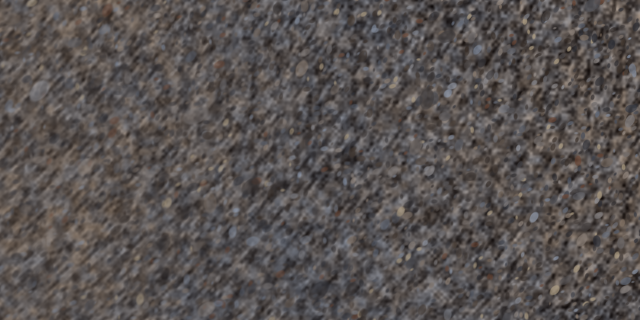
Reproduce this texture procedurally as a Shadertoy shader.

```glsl
// Worn asphalt: fine grey grit smeared along a rising diagonal, with scattered
// dark, pale, rusty and bluish stones. Stretched value noise makes the grit,
// jittered cells place the stones; the surface gets crisper toward the right.

const float SMEAR_ANGLE = 0.86;
const float BASE_TONE = 0.338;
const vec3 GREY_CAST = vec3(0.014, -0.006, -0.009);
const vec3 WARM_SHIFT = vec3(0.10, 0.0, -0.12);
const vec3 RUST = vec3(0.40, 0.27, 0.21);
const vec3 CREAM = vec3(0.66, 0.60, 0.50);

float hash(vec2 p) {
    return fract(sin(dot(p, vec2(127.1, 311.7))) * 43758.5453);
}

float noise(vec2 p) {
    vec2 cell = floor(p);
    vec2 f = fract(p);
    f = f * f * (3.0 - 2.0 * f);
    float low = mix(hash(cell), hash(cell + vec2(1, 0)), f.x);
    float high = mix(hash(cell + vec2(0, 1)), hash(cell + vec2(1, 1)), f.x);
    return mix(low, high, f.y);
}

// Noise centred on zero
float signedNoise(vec2 p) {
    return noise(p) - 0.5;
}

// Coordinates whose x axis points along the given angle
vec2 turn(vec2 p, float angle) {
    float c = cos(angle), s = sin(angle);
    return vec2(c * p.x + s * p.y, c * p.y - s * p.x);
}

// Grey tone with a warm (positive) or cool (negative) shift
vec3 tinted(float tone, float warmth) {
    return tone * (1.0 + WARM_SHIFT * warmth) + GREY_CAST;
}

// Mostly dark or mid grey, now and then rust or cream
vec3 stoneColour(float pick, float kind) {
    vec3 colour = tinted(mix(0.19, 0.60, pick * pick), 2.4 * (kind - 0.55));
    colour = mix(colour, RUST, step(0.95, kind));
    return mix(colour, CREAM, step(0.93, pick) * step(0.4, kind));
}

// Lays one scattered layer of soft-edged stones over the ground
vec3 addStones(vec3 ground, vec2 p, float size, float density,
               float blur, float strength, float seed) {
    vec2 home = floor(p / size);
    for (int y = -1; y <= 1; y++) {
        for (int x = -1; x <= 1; x++) {
            vec2 id = home + vec2(x, y);
            vec2 key = id + seed;
            vec2 jitter = vec2(hash(key + 3.1), hash(key + 7.7)) - 0.5;
            vec2 centre = (id + 0.5 + 0.8 * jitter) * size;
            float angle = SMEAR_ANGLE + 1.6 * (hash(key + 11.3) - 0.5);
            vec2 d = turn(p - centre, angle) * vec2(0.78, 1.25);
            float radius = size * mix(0.18, 0.42, hash(key + 17.9));
            float outline = length(d) + 0.35 * radius * signedNoise(p * 1.6 / size + seed);
            float cover = 1.0 - smoothstep(radius - blur, radius + blur, outline);
            cover *= step(hash(key), density) * strength;
            vec3 colour = stoneColour(hash(key + 23.5), hash(key + 29.3));
            ground = mix(ground, colour, cover);
        }
    }
    return ground;
}

// Three grains of grit, the coarser two drawn out along the smear
float grit(vec2 p, float crisp) {
    vec2 q = turn(p, SMEAR_ANGLE + 0.25 * signedNoise(p * 0.8));
    float streaks = signedNoise(q * vec2(42.0, 92.0));
    float clumps = signedNoise(q * vec2(26.0, 46.0) + 31.0);
    float specks = signedNoise(p * 100.0 + 57.0);
    return 0.22 * streaks + 0.10 * clumps + mix(0.08, 0.20, crisp) * specks;
}

void mainImage(out vec4 fragColor, in vec2 fragCoord) {
    vec2 p = fragCoord / iResolution.y;
    vec2 uv = fragCoord / iResolution.xy;
    float crisp = smoothstep(0.0, 1.0, uv.x * 0.8 + uv.y * 0.2);
    float blur = mix(0.0055, 0.0028, crisp);

    // Broad patches and drift from brownish left to cooler middle
    float patches = signedNoise(p * 3.0) + 0.6 * signedNoise(p * 8.0 + 13.0);
    float drift = 0.035 * (0.5 - smoothstep(0.0, 0.45, uv.x));
    float warmth = 0.5 - 0.7 * smoothstep(0.0, 0.4, uv.x) + 0.4 * smoothstep(0.6, 1.0, uv.x);
    warmth += 1.1 * signedNoise(p * 38.0 + 71.0) + 0.6 * patches;

    // Grit bed
    float detail = grit(p, crisp) * mix(0.9, 1.15, crisp);
    vec3 colour = tinted(BASE_TONE + drift + 0.03 * patches + detail, warmth);

    // Stones from common small chips to a few large pebbles
    float strength = mix(0.45, 0.8, crisp);
    colour = addStones(colour, p, 0.021, 0.40, blur, strength, 5.0);
    colour = addStones(colour, p, 0.037, 0.20, blur, strength, 41.0);
    colour = addStones(colour, p, 0.075, 0.05, blur, strength, 83.0);

    // Grit also roughens the stones
    colour += 0.15 * detail;
    fragColor = vec4(clamp(colour, 0.0, 1.0), 1.0);
}
```
